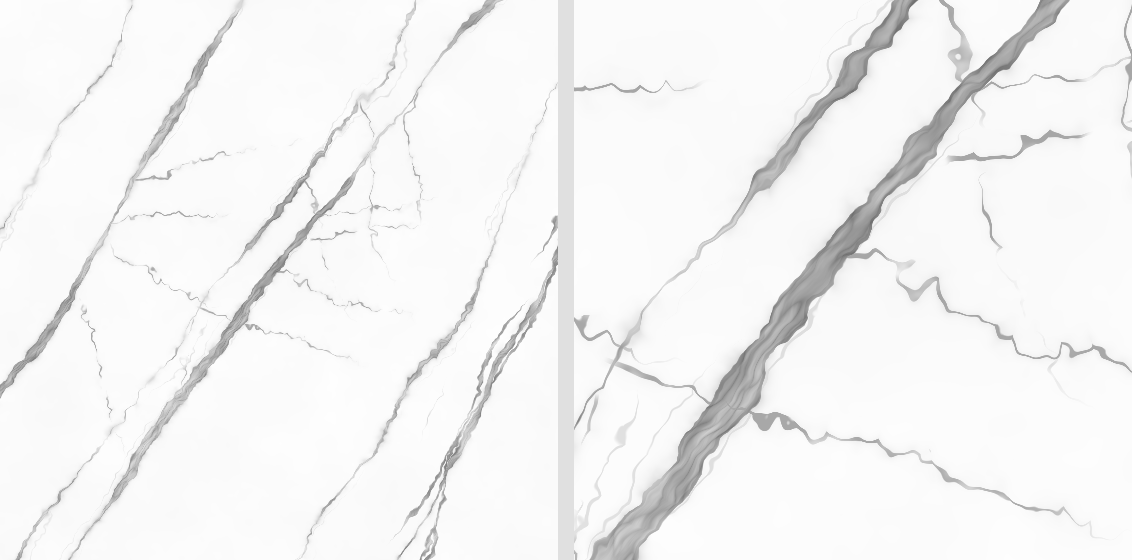
Left: the whole. Right: its middle third, enlarged.
A WebGL 1 fragment shader for this texture:

```glsl
precision highp float;
uniform vec2 u_resolution;

#define VEINS 6
#define BRANCHES 12
#define SPACING 0.22
#define LEAN 0.66
#define WANDER 0.25
#define VEIN_WIDTH 0.0098
#define BRANCH_WIDTH 0.0021
#define JAG 0.030
#define SEED 3.0
#define STONE vec3(0.985)

float hash(vec2 p) {
  return fract(sin(dot(p, vec2(127.1, 311.7))) * 43758.5453);
}

float noise(vec2 p) {
  vec2 i = floor(p), f = fract(p);
  f = f * f * (3.0 - 2.0 * f);
  return mix(mix(hash(i), hash(i + vec2(1.0, 0.0)), f.x),
             mix(hash(i + vec2(0.0, 1.0)), hash(i + vec2(1.0)), f.x), f.y);
}

float fbm(vec2 p) {
  float sum = 0.0, amp = 0.53;
  for (int i = 0; i < 4; i++) {
    sum += amp * noise(p);
    p = p * 2.1 + 7.3;
    amp *= 0.5;
  }
  return sum;
}

// Folded noise: its creases give angular kinks
float creased(vec2 p) {
  return abs(2.0 * noise(p) - 1.0);
}

// Crooked offset that roughens a line at four scales
float jagged(vec2 p, float id) {
  p += id * 5.7;
  return JAG * (0.9 * (noise(p * 8.0) - 0.5) + 0.32 * (creased(p * 27.0) - 0.4)
              + 0.17 * (creased(p * 63.0) - 0.4) + 0.11 * (noise(p * 150.0) - 0.5));
}

// Smooth-edged line; lines thinner than a pixel fade instead of vanishing
float line(float d, float halfWidth, float px) {
  return (1.0 - smoothstep(halfWidth - px, halfWidth + px, abs(d)))
       * clamp(halfWidth / px, 0.0, 1.0);
}

// Horizontal position of a main vein at height y
float veinCenter(float id, float y) {
  float start = -0.42 + SPACING * id + 0.05 * (hash(vec2(id, SEED)) - 0.5);
  return start + LEAN * y + WANDER * (noise(vec2(y * 2.3, id * 3.7 + SEED)) - 0.5);
}

// Darkness of one main vein with its streaks, halo and side strands
float mainVein(vec2 p, float id, float px) {
  float center = veinCenter(id, p.y);
  float slope = (veinCenter(id, p.y + 0.01) - center) / 0.01;
  float major = mod(id, 2.0);
  float split = step(float(VEINS) - 1.5, id);
  float d = (p.x - center) / sqrt(1.0 + slope * slope);
  d += jagged(p, id) * mix(0.9, 0.55, major);

  // Body swelling from a hairline, with ragged sides
  float swell = smoothstep(0.35, 0.85, noise(vec2(p.y * 4.8, id * 9.1 + SEED)));
  float w = VEIN_WIDTH * mix(0.55, 1.0, major) * mix(0.17, 1.0, swell);
  w *= 0.3 + 1.3 * fbm(p * 42.0 + id);
  float body = line(d, w, px);
  body *= mix(0.45 + 0.55 * smoothstep(0.25, 0.6, noise(p * 30.0 + id)), 1.0, swell);

  // Pale fill, fine dark filaments and a darker rim
  float grain = fbm(vec2(d * 190.0, p.y * 34.0 + id * 4.0));
  float tone = noise(vec2(p.y * 13.0, id * 2.3));
  float shade = smoothstep(0.2, 0.8, 0.6 * grain + 0.4 * tone);
  float filament = 1.0 - creased(vec2(d * 230.0 + 3.0 * noise(p * 45.0), p.y * 40.0 + id));
  float rim = line(abs(d) - 0.85 * w, 0.0011, px);
  float depth = 0.11 + 0.25 * shade + 0.13 * filament * filament * filament + 0.07 * rim;
  float ink = body * depth;

  // Uneven pale fringe hugging the body
  float fringe = exp(-max(abs(d) - w, 0.0) / 0.0035) * smoothstep(0.3, 0.75, fbm(p * 34.0 + id));
  ink = max(ink, 0.13 * fringe);

  // Strands that leave the body and rejoin it; the last vein splits widely
  for (int k = 0; k < 3; k++) {
    float s = float(k) * 6.3 + id * 2.9 + SEED;
    float away = mix(0.05, 0.17, split) * (noise(vec2(p.y * 5.0, s)) - 0.5);
    float gate = smoothstep(mix(0.5, 0.3, split), 0.8, noise(vec2(p.y * 8.0, s + 20.0)));
    float sw = mix(0.0010, 0.0048, split) * 1.6 * fbm(p * 40.0 + s);
    float strand = line(d + away + 0.5 * jagged(p, s), sw * gate, px);
    ink = max(ink, strand * mix(0.11, 0.08 + 0.4 * shade, split));
  }
  return ink;
}

// Darkness of a thin crumbling crack that leaves a main vein
float branch(vec2 p, float k, float px) {
  float id = 1.0 + mod(k, 3.0);
  float y = 0.42 + 0.5 * hash(vec2(k, SEED + 1.0));
  float angle = mix(-1.75, 0.3, hash(vec2(k, SEED + 2.0)));
  float len = mix(0.14, 0.34, hash(vec2(k, SEED + 3.0)));
  vec2 dir = vec2(cos(angle), sin(angle));
  vec2 q = p - vec2(veinCenter(id, y), y);
  float t = dot(q, dir) / len;
  float d = dot(q, vec2(-dir.y, dir.x));
  d += 1.5 * jagged(p, k + 11.0) * smoothstep(0.0, 0.15, t);
  float reach = smoothstep(-0.04, 0.02, t) * (1.0 - smoothstep(0.75, 1.0, t));
  float broken = smoothstep(0.28, 0.6, fbm(p * 26.0 + k));
  float w = BRANCH_WIDTH * 1.5 * fbm(p * 36.0 + k * 3.0) * (1.0 - 0.5 * t);
  float haze = 0.09 * exp(-abs(d) / 0.004) * noise(p * 60.0 + k);
  return reach * broken * max(line(d, max(w, 0.0), px) * 0.33, haze);
}

void main() {
  vec2 p = gl_FragCoord.xy / u_resolution.y;
  float px = 0.7 / u_resolution.y;
  float ink = 0.0;
  for (int i = 0; i < VEINS; i++) ink = max(ink, mainVein(p, float(i), px));
  for (int i = 0; i < BRANCHES; i++) ink = max(ink, branch(p, float(i), px));

  // Faint clouding of the white ground
  float cloud = 0.026 * (fbm(p * 10.0 + SEED) - 0.5);
  gl_FragColor = vec4(clamp(STONE + cloud - ink, 0.0, 1.0), 1.0);
}
```
